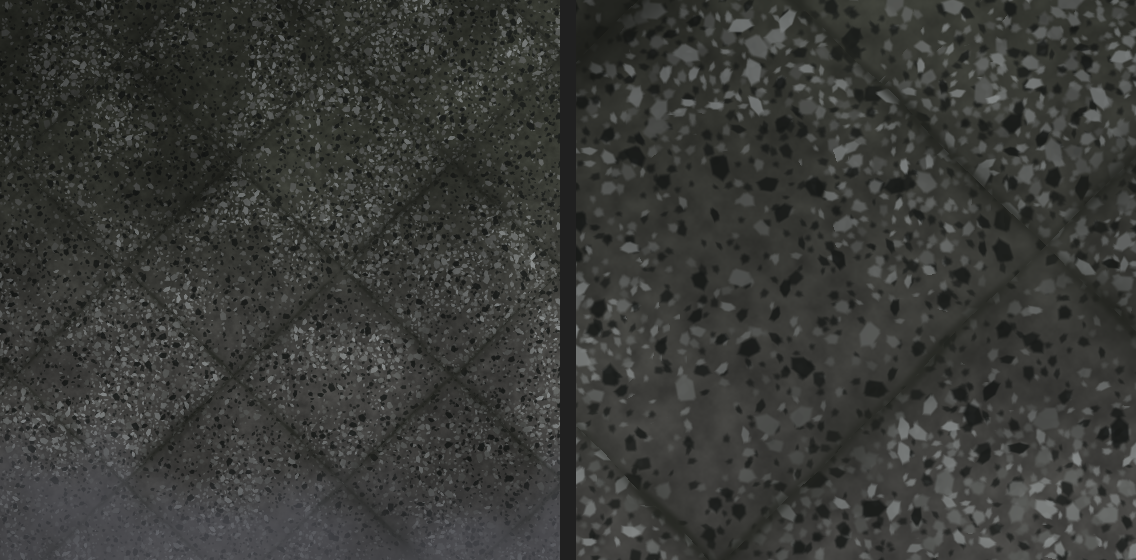
Left, the full canvas; right, a detail of the centre.
A WebGL 1 fragment shader for this texture:

```glsl
precision highp float;
uniform vec2 u_resolution;

// Layout, in canvas units
const vec2 CROSSING = vec2(0.221, 0.520);      // one joint crossing
const vec2 HALF_DIAGONAL = vec2(0.196, 0.191); // of the diamond tile
const float TILE_SIDE = 0.273;
const float JOINT_HALF_WIDTH = 0.0030;
const float GRIME_WIDTH = 0.016;
const float SOFTNESS = 0.0014;

// Stone chips
const float FINE_CELLS = 140.0;
const float LAYER_RATIO = 0.64;
const float DARK_CHANCE = 0.22;
const float LIGHT_CHANCE = 0.36;

// Colours
const vec3 CEMENT_TOP = vec3(0.188, 0.196, 0.170);
const vec3 CEMENT_LOW = vec3(0.238, 0.236, 0.228);
const vec3 DARK_CHIP = vec3(0.090, 0.098, 0.092);
const vec3 GREY_CHIP = vec3(0.285, 0.290, 0.280);
const vec3 PALE_CHIP = vec3(0.510, 0.525, 0.525);
const vec3 JOINT = vec3(0.132, 0.138, 0.120);
const vec3 HAZE = vec3(0.305, 0.308, 0.335);

vec3 hash3(vec2 p) {
  vec3 q = fract(p.xyx * vec3(0.1031, 0.1030, 0.0973));
  q += dot(q, q.yxz + 33.33);
  return fract((q.xxy + q.yzz) * q.zyx);
}

float noise(vec2 p) {
  vec2 i = floor(p);
  vec2 f = fract(p);
  f = f * f * (3.0 - 2.0 * f);
  float low = mix(hash3(i).x, hash3(i + vec2(1.0, 0.0)).x, f.x);
  float high = mix(hash3(i + vec2(0.0, 1.0)).x, hash3(i + 1.0).x, f.x);
  return mix(low, high, f.y);
}

float fbm(vec2 p) {
  float sum = 0.0;
  float weight = 0.5;
  for (int i = 0; i < 4; i++) {
    sum += weight * noise(p);
    p = p * 2.03 + 17.7;
    weight *= 0.5;
  }
  return sum;
}

// Irregular, rotated six-sided chip
float chipDistance(vec2 p, vec3 rnd) {
  float angle = 6.2832 * rnd.x;
  float c = cos(angle);
  float s = sin(angle);
  p = mat2(c, -s, s, c) * p;
  p.y *= mix(1.0, 1.9, rnd.y * rnd.y);
  float d = max(abs(p.x), abs(p.y));
  d = max(d, abs(p.x + p.y) * mix(0.65, 0.95, rnd.z));
  return max(d, (p.x - p.y) * 0.8);
}

// Lays one size of scattered chips over a colour
vec3 addChips(vec3 col, vec2 p, float cells, float cluster, float strength, float edge) {
  p *= cells;
  vec2 home = floor(p);
  float blur = edge * cells;
  for (int y = -1; y <= 1; y++) {
    for (int x = -1; x <= 1; x++) {
      vec2 id = home + vec2(float(x), float(y));
      vec3 place = hash3(id + cells);
      vec3 form = hash3(id + 57.3);
      float radius = mix(0.22, 0.42, form.z * form.z);
      float d = chipDistance(p - id - 0.15 - 0.7 * place.xy, form) - radius;
      float lightChance = LIGHT_CHANCE * mix(0.4, 1.6, cluster);
      float isDark = step(place.z, DARK_CHANCE);
      float isChip = step(place.z, DARK_CHANCE + lightChance);
      vec3 pale = mix(GREY_CHIP, PALE_CHIP, form.y * mix(0.5, 1.0, cluster));
      vec3 chip = mix(pale, DARK_CHIP, isDark);
      float cover = 1.0 - smoothstep(-blur, blur, d);
      col = mix(col, chip, cover * isChip * strength);
    }
  }
  return col;
}

void main() {
  vec2 uv = gl_FragCoord.xy / u_resolution.y;
  float edge = max(SOFTNESS, 0.75 / u_resolution.y);

  // Diagonal grid with slightly uneven joints
  vec2 wobble = vec2(noise(uv * 23.0), noise(uv * 23.0 + 41.0)) - 0.5;
  vec2 d = (uv + 0.005 * wobble - CROSSING) / HALF_DIAGONAL;
  vec2 grid = 0.5 * vec2(d.x - d.y, d.x + d.y);
  vec3 tile = hash3(floor(grid) + 19.0);
  vec2 toJoint = abs(fract(grid - 0.5) - 0.5) * TILE_SIDE;
  float joint = min(toJoint.x, toJoint.y);

  // Grainy cement, greener towards the upper edge
  float stain = smoothstep(0.2, 0.75, fbm(uv * 6.0));
  vec3 col = mix(CEMENT_LOW, CEMENT_TOP, smoothstep(0.3, 0.8, uv.y));
  col *= 0.74 + 0.46 * fbm(uv * 90.0) + 0.08 * tile.z;

  // Three sizes of chips, different in every tile
  vec2 p = uv + 5.0 * tile.xy;
  float cluster = smoothstep(0.25, 0.75, noise(p * 11.0));
  float cells = FINE_CELLS;
  float strength = 0.68;
  for (int i = 0; i < 3; i++) {
    col = addChips(col, p, cells, cluster, strength, edge);
    cells *= LAYER_RATIO;
    strength += 0.11;
  }

  // Joints and the grime beside them
  float wear = noise(uv * 31.0 + 8.0);
  float grime = exp(-joint * joint / (GRIME_WIDTH * GRIME_WIDTH));
  col = mix(col, JOINT, grime * mix(0.5, 0.15, stain));
  float halfWidth = JOINT_HALF_WIDTH * mix(0.6, 1.3, wear);
  float core = 1.0 - smoothstep(-1.8 * edge, 1.8 * edge, joint - halfWidth);
  col = mix(col, JOINT, core * mix(0.25, 0.8, wear));

  // Uneven light and dull sheen at the bottom
  col *= mix(0.84, 1.14, stain);
  col *= mix(0.78, 1.08, smoothstep(-0.9, 0.25, uv.x - uv.y));
  float sheen = 1.0 - smoothstep(0.0, 0.26, uv.y + 0.14 * (0.5 - stain));
  col = mix(col, HAZE, 0.68 * sheen);

  gl_FragColor = vec4(col, 1.0);
}
```
